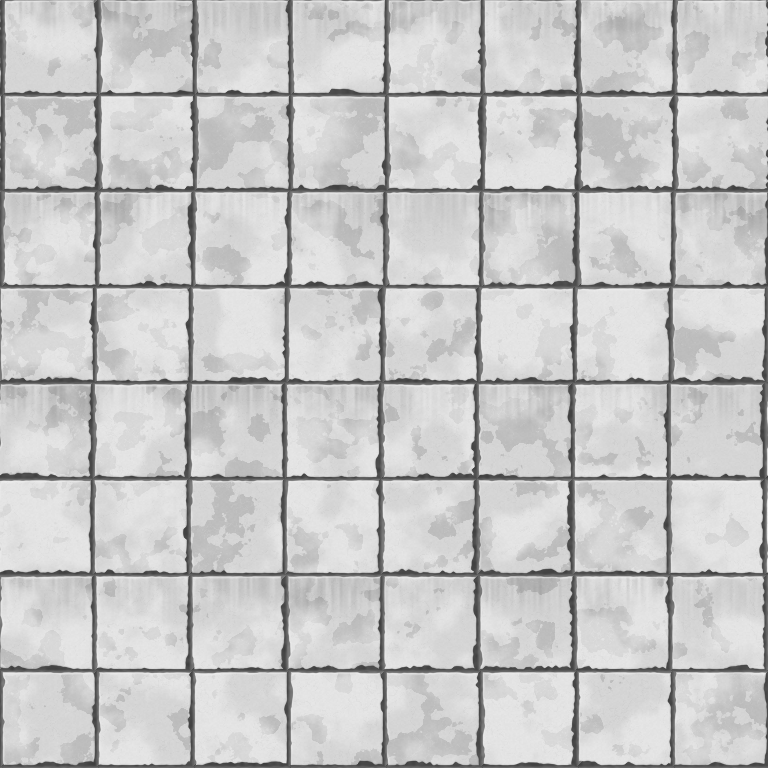
Give the GLSL for this texture, as a Shadertoy shader.

```glsl
// Eight by eight worn pale grey square tiles with chipped edges and dark joints.

float hash(vec2 p) {
    return fract(sin(dot(p, vec2(127.1, 311.7))) * 43758.5453);
}

float noise(vec2 p) {
    vec2 i = floor(p), f = fract(p);
    f = f * f * (3.0 - 2.0 * f);
    return mix(mix(hash(i), hash(i + vec2(1, 0)), f.x),
               mix(hash(i + vec2(0, 1)), hash(i + vec2(1, 1)), f.x), f.y);
}

float fbm(vec2 p) {
    float sum = 0.0, amp = 0.52;
    for (int k = 0; k < 5; k++) {
        sum += amp * noise(p);
        p = mat2(1.6, 1.2, -1.2, 1.6) * p + 7.3;
        amp *= 0.5;
    }
    return sum;
}

// Depth of broken pieces along one side of a tile
float chips(float along, float side, vec2 seed) {
    float broad = noise(vec2(along * 7.0, side * 9.0) + seed);
    float fine = noise(vec2(along * 26.0, side * 9.0 + 4.0) + seed);
    return smoothstep(0.4, 0.95, broad * 0.75 + fine * 0.3) + 0.12 * fine;
}

void mainImage(out vec4 fragColor, in vec2 fragCoord) {
    vec2 p = fragCoord / iResolution.xy * 8.0;
    float aa = 6.0 / iResolution.y;

    // Grid: each row slides slightly sideways
    p.y -= 0.012;
    float row = mod(floor(p.y), 8.0);
    p.x += 0.034 * sin((row - 0.4) * 0.785398);
    vec2 id = vec2(mod(floor(p.x), 8.0), row);
    vec2 f = fract(p);
    vec2 seed = 50.0 * vec2(hash(id + 0.5), hash(id + 17.3));
    float wear = hash(id + 31.7);

    // Distance inside the ragged tile outline, most broken below and right
    float left = f.x - 0.019 - 0.022 * chips(f.y, 1.0, seed);
    float right = 1.0 - f.x - 0.021 - 0.036 * chips(f.y, 2.0, seed);
    float bottom = f.y - 0.017 - 0.042 * chips(f.x, 3.0, seed);
    float top = 1.0 - f.y - 0.015 - 0.010 * chips(f.x, 4.0, seed);
    float inside = min(min(left, right), min(bottom, top));

    // Glaze: soft clouds, crisp worn patches and hairline veins
    float cloud = fbm(f * 2.3 + seed + 11.0);
    float stain = fbm(f * 4.2 + seed);
    float tone = mix(0.893, 0.835, smoothstep(0.34, 0.62, cloud + 0.16 * (wear - 0.5)));
    float level = mix(0.64, 0.51, wear);
    float patches = smoothstep(level, level + 0.025, stain);
    tone -= patches * (0.045 + 0.05 * smoothstep(0.35, 0.65, cloud));
    float vein = abs(fbm(f * 6.0 + seed + 23.0) - 0.5);
    tone += 0.018 * (1.0 - smoothstep(0.004, 0.016, vein)) * (2.0 * patches - 1.0);
    tone += 0.02 * (noise(f * 70.0 + seed) - 0.5);

    // Vertical drips from the upper edge in every second row
    float drip = noise(vec2(f.x * 34.0, f.y * 2.5) + seed);
    float reach = smoothstep(0.45, 1.0, f.y + 0.25 * (cloud - 0.5));
    tone -= 0.13 * mod(row, 2.0) * reach * drip * (0.4 + 0.6 * wear);

    // Bevel: bright upper and left lips, faint shade on the others
    float lipWidth = 0.015 + 0.03 * noise(f * 11.0 + seed);
    float lit = 1.0 - smoothstep(0.0, lipWidth, min(top, left + 0.008));
    float shaded = 1.0 - smoothstep(0.0, 0.022, min(bottom, right));
    tone = mix(tone, 0.94, 0.75 * lit);
    tone -= 0.10 * shaded * noise(f * 16.0 + seed);

    // Joint: shaded beside the overhanging sides, paler on the far side
    vec2 s = f - step(0.5, f);
    float across = abs(s.x) < abs(s.y) ? s.x : -s.y;
    float joint = mix(0.28, 0.47, smoothstep(-0.022, 0.024, across));
    joint += 0.07 * (noise(f * 24.0 + seed) - 0.5);

    tone = mix(joint, tone, smoothstep(-aa, aa, inside));
    fragColor = vec4(vec3(tone), 1.0);
}
```
